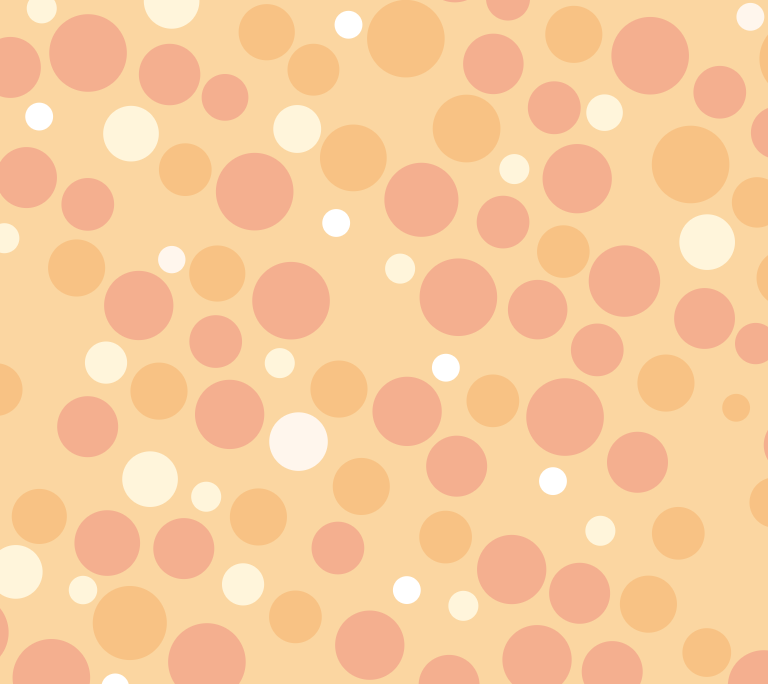
This pattern is drawn by a WebGL 2 fragment shader. Its source:

```glsl
#version 300 es
precision highp float;
// Draws scattered flat dots of several sizes and pastel tints on a peach ground.

#define CELL 0.107        // grid spacing, in canvas heights
#define TILT 0.43         // grid rotation, hides the rows
#define JITTER 0.30       // random shift of a dot, in cells
#define SPACING 0.15      // gap wanted between dots, in cells
#define MIN_GAP 0.08      // gap always kept, in cells
#define MIXING 0.35       // randomness of the kinds
#define PINK_END 0.385    // cumulative shares of the kinds
#define ORANGE_END 0.66
#define CREAM_END 0.86
#define WHITE_END 0.93

uniform vec2 u_resolution;
out vec4 fragColor;

const vec3 PEACH  = vec3(0.984, 0.840, 0.630);
const vec3 PINK   = vec3(0.957, 0.686, 0.561);
const vec3 ORANGE = vec3(0.973, 0.761, 0.518);
const vec3 CREAM  = vec3(1.000, 0.961, 0.859);
const vec3 BLUSH  = vec3(1.000, 0.965, 0.929);

// Integer hash: two random values per cell
vec2 hash2(ivec2 cell) {
    uvec2 v = uvec2(cell + 4096) * 1664525u + 1013904223u;
    v.x += v.y * 1664525u;
    v.y += v.x * 1664525u;
    v ^= v >> 16u;
    v.x += v.y * 1664525u;
    v.y += v.x * 1664525u;
    v ^= v >> 16u;
    return vec2(v & 65535u) / 65536.0;
}

// Size classes, in cells; each kind has its own spread
float kindRadius(float kind) {
    if (kind < PINK_END) return 0.36 + 0.17 * floor(4.0 * kind / PINK_END) / 3.0;
    if (kind < ORANGE_END) {
        float t = (kind - PINK_END) / (ORANGE_END - PINK_END);
        return t < 0.15 ? 0.19 : t < 0.5 ? 0.36 : t < 0.87 ? 0.39 : 0.53;
    }
    if (kind < CREAM_END) {
        float t = (kind - ORANGE_END) / (CREAM_END - ORANGE_END);
        return t < 0.4 ? 0.205 : t < 0.75 ? 0.288 : 0.38;
    }
    if (kind < WHITE_END) return kind < CREAM_END + 0.007 ? 0.40 : 0.19;
    return 0.0;
}

vec3 kindColor(float kind) {
    if (kind < PINK_END) return PINK;
    if (kind < ORANGE_END) return ORANGE;
    if (kind < CREAM_END) return CREAM;
    return kind < mix(CREAM_END, WHITE_END, 0.6) ? BLUSH : vec3(1.0);
}

// Jittered dot of a cell: centre, radius, kind (evenly spread over the grid)
vec4 seedDot(ivec2 cell) {
    float kind = fract(dot(vec2(cell), vec2(0.7549, 0.5698)) + MIXING * hash2(cell + 97).x);
    float radius = kindRadius(kind);
    vec2 shift = (hash2(cell) * 2.0 - 1.0) * JITTER * (1.2 - radius);
    return vec4(vec2(cell) + 0.5 + shift, radius, kind);
}

void main() {
    float c = cos(TILT), s = sin(TILT);
    vec2 p = mat2(c, s, -s, c) * gl_FragCoord.xy / (u_resolution.y * CELL);
    float pixel = 1.0 / (u_resolution.y * CELL);
    ivec2 home = ivec2(floor(p));

    // Seeds of the 7 x 7 cells around this point
    vec4 seeds[49];
    for (int i = 0; i < 49; i++) seeds[i] = seedDot(home + ivec2(i % 7, i / 7) - 3);

    // Push crowded dots apart in the inner 5 x 5 cells; small dots yield more
    vec4 placed[25];
    for (int i = 0; i < 25; i++) {
        ivec2 at = ivec2(i % 5, i / 5);
        vec4 own = seeds[(at.y + 1) * 7 + at.x + 1];
        vec2 push = vec2(0.0);
        for (int k = 0; k < 9; k++) {
            vec4 other = seeds[(at.y + k / 3) * 7 + at.x + k % 3];
            if (k == 4 || own.z * other.z == 0.0) continue;
            vec2 away = own.xy - other.xy;
            float dist = max(length(away), 0.001);
            float reach = own.z + other.z;
            push += away / dist * max(reach + SPACING - dist, 0.0) * other.z / reach;
        }
        vec2 middle = vec2(home + at - 2) + 0.5;
        own.xy = middle + clamp(own.xy + push - middle, -0.45, 0.45);
        placed[i] = own;
    }

    // Shrink what still touches, then paint the 3 x 3 nearest dots
    vec3 color = PEACH;
    for (int i = 0; i < 9; i++) {
        ivec2 at = ivec2(i % 3, i / 3);
        vec4 own = placed[(at.y + 1) * 5 + at.x + 1];
        float radius = own.z;
        for (int k = 0; k < 9; k++) {
            vec4 other = placed[(at.y + k / 3) * 5 + at.x + k % 3];
            if (k == 4 || own.z * other.z == 0.0) continue;
            float room = distance(own.xy, other.xy) - MIN_GAP;
            radius = min(radius, room * own.z / (own.z + other.z));
        }
        if (radius < 0.14) continue;
        float cover = clamp(0.5 + (radius - distance(p, own.xy)) / pixel, 0.0, 1.0);
        color = mix(color, kindColor(own.w), cover);
    }
    fragColor = vec4(color, 1.0);
}
```
